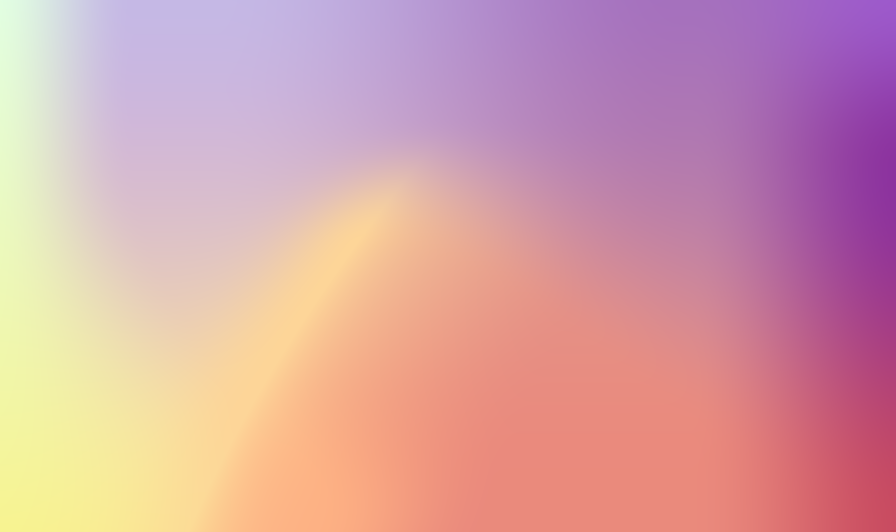
Reproduce this background procedurally as a WebGL 2 fragment shader.

```glsl
#version 300 es
precision highp float;
// Soft mesh gradient: a coral dome with a golden crease under a lilac and violet sky.

uniform vec2 u_resolution;
out vec4 fragColor;

const vec3 LILAC   = vec3(0.769, 0.722, 0.900);
const vec3 ORCHID  = vec3(0.816, 0.710, 0.850);
const vec3 MAUVE   = vec3(0.645, 0.440, 0.745);
const vec3 ROSE    = vec3(0.695, 0.475, 0.690);
const vec3 BUTTER  = vec3(0.992, 0.880, 0.610);
const vec3 MINT    = vec3(0.886, 1.000, 0.885);
const vec3 LEMON   = vec3(0.969, 0.953, 0.565);
const vec3 GOLD    = vec3(0.992, 0.835, 0.595);
const vec3 PEACH   = vec3(0.992, 0.682, 0.510);
const vec3 SAND    = vec3(0.930, 0.705, 0.585);
const vec3 CORAL   = vec3(0.918, 0.540, 0.488);
const vec3 CLAY    = vec3(0.885, 0.580, 0.545);
const vec3 CRIMSON = vec3(0.784, 0.290, 0.375);
const vec3 PLUM    = vec3(0.545, 0.190, 0.620);
const vec3 VIOLET  = vec3(0.615, 0.350, 0.800);

// One at or below lo, zero at or above hi.
float fadeOut(float lo, float hi, float x) {
    return 1.0 - smoothstep(lo, hi, x);
}

// Cool sky, turning to butter toward the lower left.
vec3 skyColor(vec2 uv) {
    float height = smoothstep(0.65, 1.05, uv.y);
    vec3 leftSky = mix(ORCHID, LILAC, height);
    vec3 rightSky = mix(ROSE, MAUVE, height);
    vec3 sky = mix(leftSky, rightSky, smoothstep(0.24, 0.76, uv.x));
    float sunlight = fadeOut(0.0, 0.87, uv.y) * fadeOut(0.35, 0.65, uv.x);
    return mix(sky, BUTTER, sunlight);
}

// Horizontal distance from the bowed crease, positive inside the dome.
float creaseDistance(vec2 uv) {
    return uv.x - (0.21 + 0.26 * uv.y + 0.16 * uv.y * uv.y);
}

// Gold at the crease, then peach, then coral, all paler toward the crown.
vec3 domeColor(float d, float y) {
    float rise = smoothstep(0.0, 0.3, y);
    float crown = smoothstep(0.1, 0.62, y);
    vec3 rim = mix(mix(PEACH, SAND, crown), GOLD, exp(-max(d, 0.0) / 0.055));
    float core = smoothstep(mix(0.14, 0.0, rise), mix(0.33, 0.31, rise), d);
    return mix(rim, mix(CORAL, CLAY, crown), core);
}

// Soft crown, wider on the right, with a halo left of the crease.
float domeMask(vec2 uv, float d) {
    float crownStart = mix(0.54, 0.07, smoothstep(0.42, 0.95, uv.x));
    float halo = min(d, 0.0) / 0.085;
    return fadeOut(crownStart, 0.78, uv.y) * exp(-halo * halo);
}

// Pale glow along the left edge.
vec3 addLeftGlow(vec3 color, vec2 uv) {
    float reach = mix(0.31, 0.15, smoothstep(0.0, 0.7, uv.y));
    return mix(color, mix(LEMON, MINT, uv.y), fadeOut(-0.01, reach, uv.x));
}

// Deep crimson to violet band along the right edge.
vec3 addRightBand(vec3 color, vec2 uv) {
    vec3 band = mix(CRIMSON, PLUM, smoothstep(0.0, 0.68, uv.y));
    band = mix(band, VIOLET, smoothstep(0.68, 1.02, uv.y));
    return mix(color, band, smoothstep(0.77, 1.02, uv.x));
}

void main() {
    vec2 uv = gl_FragCoord.xy / u_resolution;
    float d = creaseDistance(uv);
    vec3 color = mix(skyColor(uv), domeColor(d, uv.y), domeMask(uv, d));
    color = addLeftGlow(color, uv);
    color = addRightBand(color, uv);
    fragColor = vec4(color, 1.0);
}
```
